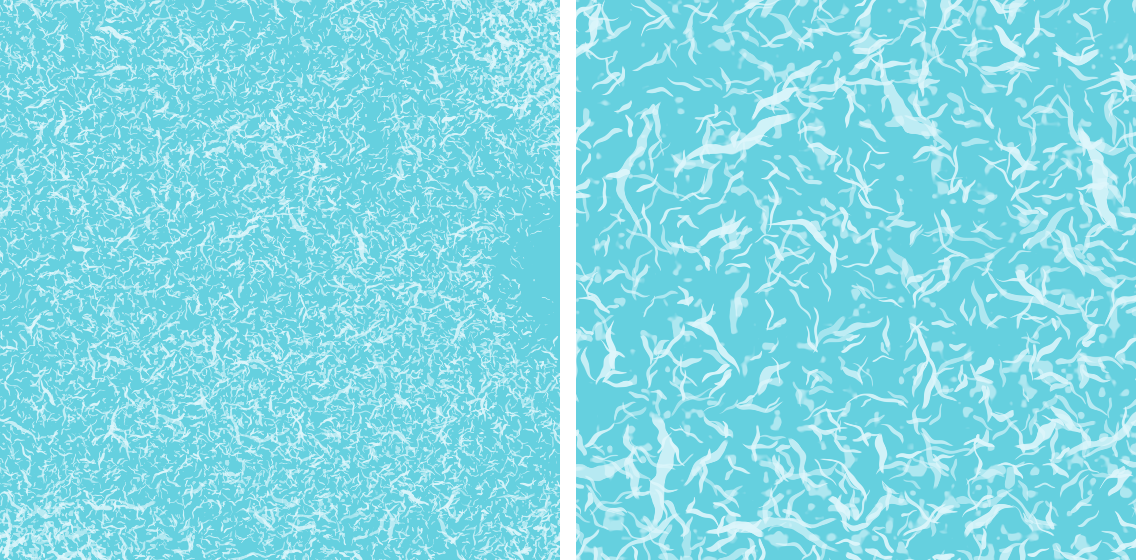
Left, the full canvas; right, a detail of the centre.
This texture is drawn by a WebGL 2 fragment shader. Its source:

```glsl
#version 300 es
precision highp float;
// Pale, ragged fibres scattered in tangled clumps over a flat turquoise ground.

uniform vec2 u_resolution;
out vec4 fragColor;

float hash(vec2 p) {
    return fract(sin(dot(p, vec2(127.1, 311.7))) * 43758.5453);
}

float noise(vec2 p) {
    vec2 cell = floor(p), f = fract(p);
    f = f * f * (3.0 - 2.0 * f);
    return mix(mix(hash(cell), hash(cell + vec2(1, 0)), f.x),
               mix(hash(cell + vec2(0, 1)), hash(cell + vec2(1, 1)), f.x), f.y);
}

// Extra thickness in the matted corners
float matting(vec2 p) {
    float topRight = 1.0 - smoothstep(0.10, 0.25, length(p - vec2(1.0, 0.98)));
    float bottomLeft = 1.0 - smoothstep(0.08, 0.25, length((p - vec2(0.04, 0.0)) * vec2(0.9, 1.7)));
    float bottomRight = 1.0 - smoothstep(0.03, 0.14, length(p - vec2(0.98, 0.0)));
    return max(topRight, max(bottomLeft, 0.7 * bottomRight));
}

// Chance that a fibre grows at p
float density(vec2 p) {
    float clumps = 0.38 + 0.55 * noise(p * 9.0 + 4.0) + 0.25 * noise(p * 21.0);
    float heavyBand = 0.2 * (1.0 - smoothstep(0.1, 0.4, length(p - vec2(0.62, 0.36))));
    float bareEdge = smoothstep(0.04, 0.17, length((p - vec2(1.0, 0.52)) * vec2(1.0, 0.75)));
    return (clumps + heavyBand) * bareEdge + 0.5 * matting(p);
}

// One layer of bent, tapering strands; returns opacity
float fibres(vec2 uv, float cells, int perCell, float reach, float width, float seed, float ragged) {
    vec2 p = uv * cells, home = floor(p);
    float blur = 0.65 * cells / min(u_resolution.x, u_resolution.y);
    float clear = 1.0;
    for (int y = -1; y <= 1; y++)
    for (int x = -1; x <= 1; x++)
    for (int i = 0; i < perCell; i++) {
        vec2 cell = home + vec2(x, y);
        vec2 key = cell + seed + 17.3 * float(i);
        vec2 centre = cell + vec2(hash(key), hash(key + 5.1));
        vec2 place = centre / cells;
        if (hash(key + 9.7) > density(place)) continue;

        float angle = 6.2832 * hash(key + 13.9);
        float halfLength = reach * mix(0.35, 1.0, hash(key + 21.3));
        vec2 axis = vec2(cos(angle), sin(angle));
        vec2 q = p - centre;
        q = vec2(dot(q, axis), dot(q, vec2(-axis.y, axis.x)));
        float along = q.x / halfLength;
        float bend = (hash(key + 27.7) - 0.5) * 0.8 * along * along;
        float wobble = 0.07 * sin(along * 5.0 + 6.0 * hash(key + 31.1));
        float offset = abs(q.y - (bend + wobble) * halfLength);

        float taper = sqrt(max(0.0, 1.0 - along * along)) * (0.8 - 0.3 * along);
        float thick = width * mix(0.5, 1.4, hash(key + 37.9)) * taper * ragged;
        thick *= 1.0 + 0.5 * matting(place);
        float ink = 1.0 - smoothstep(-blur, blur, offset - thick);
        ink *= smoothstep(0.0, 0.15, 1.0 - abs(along));
        clear *= 1.0 - ink * mix(0.5, 0.95, hash(key + 43.3));
    }
    return 1.0 - clear;
}

void main() {
    vec2 uv = gl_FragCoord.xy / min(u_resolution.x, u_resolution.y);
    float grain = noise(uv * 190.0);
    float ragged = 0.55 + 0.9 * grain;

    // Strands from long and bold to short and fine
    float clear = 1.0 - fibres(uv, 13.0, 1, 0.50, 0.050, 3.0, ragged);
    clear *= 1.0 - fibres(uv, 27.0, 2, 0.55, 0.062, 71.0, ragged);
    clear *= 1.0 - fibres(uv, 46.0, 3, 0.55, 0.066, 143.0, ragged);

    // Crumbs between the strands
    float crumbs = noise(uv * 150.0 + 31.0) * 0.65 + noise(uv * 260.0) * 0.35;
    float crumbCover = 0.16 * density(uv) + 0.08 * matting(uv);
    clear *= 1.0 - 0.6 * smoothstep(0.82, 0.92, crumbs + crumbCover);

    vec3 turquoise = vec3(0.395, 0.815, 0.875);
    vec3 frost = vec3(0.87, 0.965, 0.985);
    fragColor = vec4(mix(turquoise, frost, 1.0 - clear), 1.0);
}
```
